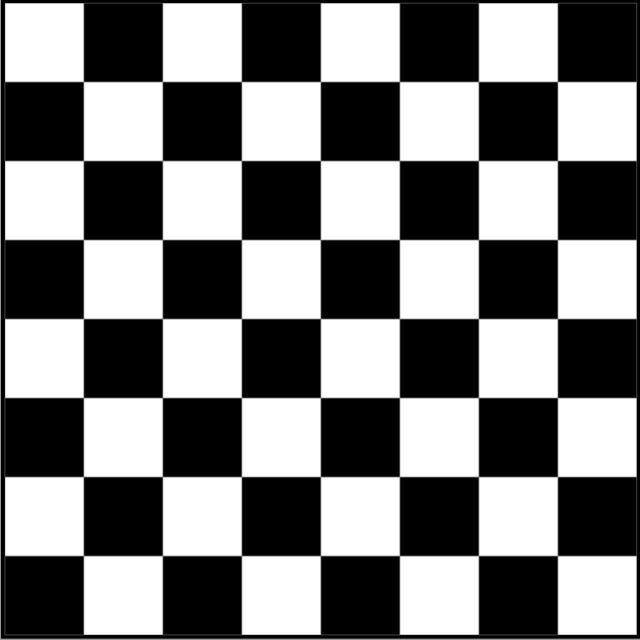
Give the GLSL for this pattern, as a Shadertoy shader.

```glsl
// Black and white checkerboard of eight by eight squares in a thin black frame.

// Alternates between +1 and -1 on successive unit cells, with soft transitions.
vec2 softSquareWave(vec2 p, float softness) {
    vec2 distanceToEdge = 0.5 - abs(fract(p) - 0.5);
    vec2 cellSign = 1.0 - 2.0 * mod(floor(p), 2.0);
    return cellSign * clamp(distanceToEdge / softness, 0.0, 1.0);
}

// Signed distance to an axis-aligned box.
float boxDistance(vec2 p, vec2 halfSize) {
    vec2 d = abs(p) - halfSize;
    return length(max(d, 0.0)) + min(max(d.x, d.y), 0.0);
}

void mainImage(out vec4 fragColor, in vec2 fragCoord) {
    vec2 uv = fragCoord / iResolution.xy;
    float blur = max(0.0013, 0.6 / iResolution.y);

    // Squares, dark at the lower left
    float cellSize = 0.12345;
    vec2 board = (uv - vec2(0.0076, 0.0077)) / cellSize;
    vec2 wave = softSquareWave(board, blur / cellSize);
    float shade = 0.5 - 0.5 * wave.x * wave.y;

    // Black frame around the board
    float outside = boxDistance(board - 4.0, vec2(4.0)) * cellSize;
    shade *= 1.0 - smoothstep(-blur, blur, outside);

    // Pale slivers along the left and bottom borders
    vec2 sliver = 1.0 - smoothstep(vec2(0.0008, 0.0014), vec2(0.0022, 0.0030), uv);
    shade = max(shade, 0.6 * max(sliver.x, sliver.y));

    fragColor = vec4(vec3(shade), 1.0);
}
```
